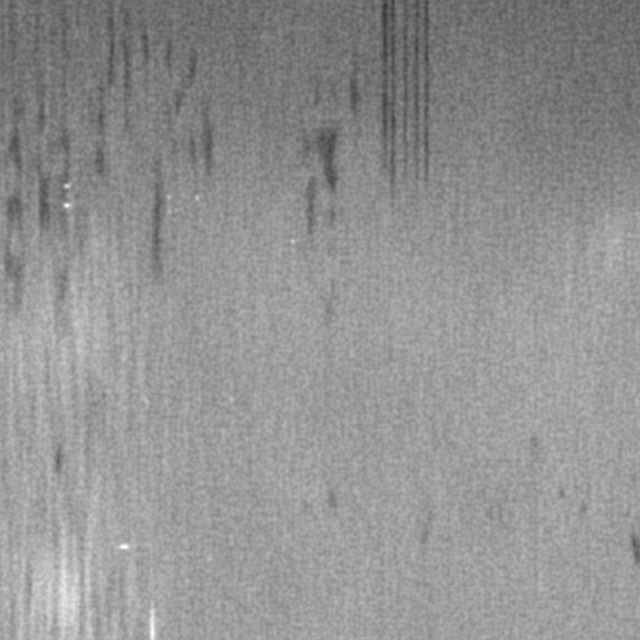
A Shadertoy shader for this texture:

```glsl
// Weathered grey metal sheet with dark vertical runs, soft pale stains and fine grain.

float hash(vec2 p) {
    uvec2 q = uvec2(ivec2(p)) * uvec2(1597u, 3812u) + 7919u;
    uint n = (q.x ^ (q.y << 7)) * 747796u + q.y * 2891u;
    n = (n ^ (n >> 15)) * 739981u;
    n = (n ^ (n >> 13)) * 912271u;
    return float((n ^ (n >> 16)) & 65535u) / 65536.0;
}

vec3 hash3(float i, float seed) {
    return vec3(hash(vec2(i, seed)), hash(vec2(i, seed + 31.0)), hash(vec2(i, seed + 67.0)));
}

float corner(vec2 cell, vec2 offset) {
    float angle = 6.2832 * hash(cell);
    return dot(vec2(cos(angle), sin(angle)), offset);
}

float gradientNoise(vec2 p) {
    vec2 i = floor(p), f = fract(p);
    vec2 w = f * f * f * (f * (f * 6.0 - 15.0) + 10.0);
    vec2 e = vec2(1, 0);
    return mix(mix(corner(i, f), corner(i + e.xy, f - e.xy), w.x),
               mix(corner(i + e.yx, f - e.yx), corner(i + 1.0, f - 1.0), w.x), w.y);
}

// Soft elliptical spot, 1 at its centre
float spot(vec2 uv, vec2 centre, vec2 radius) {
    vec2 d = (uv - centre) / radius;
    return exp(-dot(d, d));
}

// Vertical run with faded ends
float run(vec2 uv, float x, float top, float bottom, float width) {
    float across = (uv.x - x) / width;
    float along = smoothstep(bottom, bottom + 0.09, uv.y)
                * (1.0 - smoothstep(top - 0.05, top + 0.01, uv.y));
    return exp(-across * across) * along;
}

void mainImage(out vec4 fragColor, in vec2 fragCoord) {
    vec2 uv = fragCoord / iResolution.xy;

    // Darkening towards the top, with broad clouds
    float grey = mix(0.622, 0.43, smoothstep(0.45, 1.06, uv.y));
    grey += 0.045 * gradientNoise(uv * vec2(5.0, 4.0) + 3.0);
    grey -= 0.025 * smoothstep(0.6, 1.0, uv.x) * smoothstep(0.55, 0.9, uv.y);

    // Brushed streaks, stronger on the left
    float brushed = gradientNoise(uv * vec2(75.0, 7.0) + 11.0);
    float leftSide = 1.0 - smoothstep(0.1, 0.35, uv.x);
    grey += brushed * (0.035 + 0.05 * leftSide);

    // Pale stains
    float stain = spot(uv, vec2(0.10, 0.06), vec2(0.09, 0.15))
                + 0.45 * spot(uv, vec2(0.15, 0.60), vec2(0.03, 0.05))
                + 0.45 * spot(uv, vec2(0.94, 0.62), vec2(0.06, 0.04))
                + 0.35 * spot(uv, vec2(0.10, 0.45), vec2(0.12, 0.12));
    grey += stain * (0.09 + 0.16 * brushed);

    // Ragged runs on the left and in the middle
    float ragged = smoothstep(-0.35, 0.4, gradientNoise(uv * vec2(48.0, 20.0) + 5.0));
    float dark = 0.0;
    for (float i = 0.0; i < 20.0; i++) {
        vec3 h = hash3(i, 3.0);
        float x = i < 14.0 ? (i + h.x) * 0.024 : 0.47 + (i - 14.0 + h.x) * 0.017;
        float top = 1.02 - 0.22 * h.y;
        float bottom = top - 0.14 - 0.27 * h.z;
        dark += 0.14 * ragged * run(uv, x, top, bottom, 0.005 + 0.006 * h.y);
    }
    dark += 0.2 * (0.3 + 0.7 * ragged) * run(uv, 0.247, 0.76, 0.52, 0.009);

    // Crisp runs falling from the top edge
    for (float i = 0.0; i < 5.0; i++) {
        vec3 h = hash3(i, 19.0);
        float x = 0.597 + 0.0165 * i + 0.005 * h.x;
        dark += (0.12 + 0.1 * h.z) * (0.6 + 0.4 * ragged)
              * run(uv, x, 1.1, 0.64 + 0.07 * h.y, 0.003 + 0.003 * h.z);
    }

    // Small smudges on the lower half, mostly at the right
    for (float i = 0.0; i < 16.0; i++) {
        vec3 h = hash3(i, 41.0);
        vec2 centre = vec2(1.0 - 0.65 * h.x * h.x, 0.04 + 0.3 * h.y);
        vec2 radius = vec2(0.004 + 0.006 * h.z, 0.008 + 0.025 * h.z);
        dark += 0.15 * ragged * spot(uv, centre, radius);
    }
    dark += 0.26 * spot(uv, vec2(0.091, 0.28), vec2(0.005, 0.024));
    dark += 0.14 * spot(uv, vec2(0.048, 0.08), vec2(0.005, 0.03));
    grey -= min(dark, 0.27);

    // Fine grain and a faint weave
    grey += 0.085 * gradientNoise(uv * 145.0 + 9.0);
    grey += 0.05 * gradientNoise(mat2(0.8, 0.6, -0.6, 0.8) * uv * 95.0 + 200.0);
    grey += 0.04 * gradientNoise(uv * vec2(150.0, 28.0) + 17.0);
    grey += 0.03 * gradientNoise(uv * vec2(30.0, 130.0) + 23.0);

    // Bright flecks, some in pairs, and a scratch at the lower edge
    for (float i = 0.0; i < 6.0; i++) {
        vec3 h = hash3(i, 83.0);
        vec2 centre = vec2(0.04 + 0.5 * h.x, 0.12 + 0.6 * h.y);
        grey += (0.1 + 0.15 * h.z) * spot(uv, centre, vec2(0.004));
    }
    for (float i = 0.0; i < 2.0; i++) {
        grey += 0.42 * spot(uv, vec2(0.104, 0.679 + 0.03 * i), vec2(0.0055, 0.004));
        grey += 0.14 * spot(uv, vec2(0.265, 0.67 + 0.022 * i), vec2(0.004));
    }
    grey += 0.4 * spot(uv, vec2(0.194, 0.146), vec2(0.008, 0.004));
    grey += 0.38 * spot(uv, vec2(0.238, 0.015), vec2(0.004, 0.034));

    fragColor = vec4(vec3(clamp(grey, 0.0, 1.0)), 1.0);
}
```
